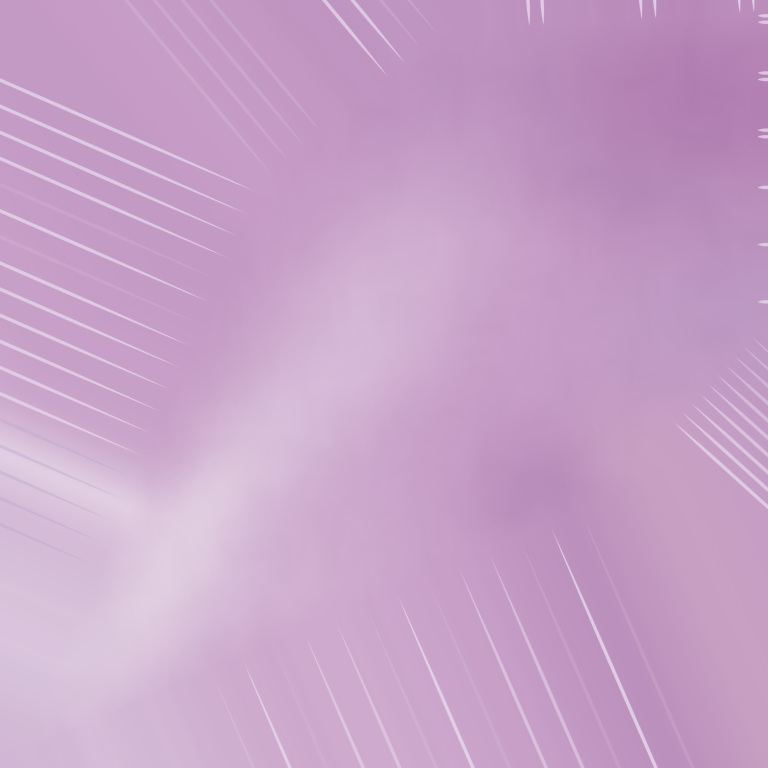
Reproduce this background procedurally as a Shadertoy shader.

```glsl
const vec2 LEFT = vec2(-0.917, 0.400);
const vec2 BOTTOM = vec2(0.400, -0.917);
const vec2 RIGHT = vec2(0.742, -0.670);
const vec2 UPPER_LEFT = vec2(-0.640, 0.768);
const vec2 TOP = vec2(-0.060, 0.998);
const vec2 SIDE = vec2(1.0, 0.0);

// Layered, folded sines for the brushed texture
float brushNoise(vec2 p) {
    float sum = 0.0, amp = 0.5;
    for (int i = 0; i < 5; i++) {
        p = mat2(0.8, 0.6, -0.6, 0.8) * p * 1.8 + 1.3;
        p += 0.6 * sin(p.yx * 1.3);
        sum += amp * sin(p.x) * sin(p.y);
        amp *= 0.6;
    }
    return sum;
}

// Soft rotated ellipse
float blob(vec2 p, vec2 center, float angle, vec2 radii) {
    float c = cos(angle), s = sin(angle);
    vec2 q = mat2(c, -s, s, c) * (p - center) / radii;
    return exp(-dot(q, q));
}

// Pulls a point back to a half plane, so colour beyond it is stretched
vec2 pull(vec2 p, vec2 dir, float start) {
    return p - dir * max(dot(p, dir) - start, 0.0);
}

// Parallel tapered strokes: x is coverage, y is the stroke index
vec2 hatch(vec2 p, vec2 dir, float start, float first, float gap, float taper) {
    float along = dot(p, dir) - start;
    float across = dot(p, vec2(-dir.y, dir.x)) - first;
    float index = round(across / gap);
    float width = 0.0022 * smoothstep(-0.3 * taper, taper, along);
    float blur = 0.8 / iResolution.y;
    float line = 1.0 - smoothstep(width - blur, width + blur, abs(across - index * gap));
    return vec2(line * smoothstep(0.0, 0.2 * taper, along), index);
}

float within(float i, float low, float high) {
    return step(low - 0.5, i) * step(i, high + 0.5);
}

vec3 paint(vec2 p) {
    vec2 q = p + 0.016 * vec2(brushNoise(p * 8.0), brushNoise(p * 8.0 + 5.0));
    vec3 col = vec3(0.775, 0.612, 0.775);

    // Cool and rosy areas on the right
    col = mix(col, vec3(0.79, 0.635, 0.765), 0.8 * blob(q, vec2(0.84, 0.40), 0.0, vec2(0.11, 0.09)));
    col = mix(col, vec3(0.73, 0.60, 0.76), 0.8 * blob(q, vec2(0.96, 0.61), 0.3, vec2(0.19, 0.10)));

    // Plum shadows
    col = mix(col, vec3(0.735, 0.57, 0.745), 0.6 * blob(q, vec2(0.54, 0.88), 0.7, vec2(0.14, 0.09)));
    col = mix(col, vec3(0.72, 0.55, 0.73), 0.8 * blob(q, vec2(0.72, 0.87), 0.0, vec2(0.19, 0.13)));
    col = mix(col, vec3(0.69, 0.49, 0.69), 0.95 * blob(q, vec2(0.92, 0.87), 0.0, vec2(0.20, 0.14)));
    col = mix(col, vec3(0.70, 0.53, 0.71), 0.6 * blob(q, vec2(0.86, 0.74), -0.3, vec2(0.18, 0.06)));
    col = mix(col, vec3(0.71, 0.54, 0.72), 0.85 * blob(q, vec2(0.70, 0.36), 0.3, vec2(0.09, 0.08)));
    col = mix(col, vec3(0.74, 0.58, 0.75), 0.6 * blob(q, vec2(0.27, 0.61), 1.16, vec2(0.09, 0.06)));

    // Pale diagonal plume
    col = mix(col, vec3(0.83, 0.71, 0.83), 0.75 * blob(q, vec2(0.35, 0.22), 0.5, vec2(0.21, 0.10)));
    col = mix(col, vec3(0.84, 0.73, 0.85), 0.8 * blob(q, vec2(0.47, 0.56), 0.95, vec2(0.25, 0.11)));
    col = mix(col, vec3(0.83, 0.75, 0.85), 0.95 * blob(q, vec2(0.07, 0.14), 1.0, vec2(0.20, 0.12)));
    col = mix(col, vec3(0.88, 0.81, 0.88), blob(q, vec2(0.235, 0.275), 0.95, vec2(0.25, 0.075)));
    col = mix(col, vec3(0.88, 0.81, 0.885), 0.95 * blob(q, vec2(0.16, 0.345), 1.16, vec2(0.05, 0.06)));
    return col + 0.009 * brushNoise(p * vec2(24.0, 18.0));
}

void mainImage(out vec4 fragColor, in vec2 fragCoord) {
    vec2 uv = fragCoord / iResolution.xy;

    // Painted polygon with its rim stretched outward
    vec2 p = pull(uv, UPPER_LEFT, 0.364);
    p = pull(p, LEFT, -0.0139);
    p = pull(p, BOTTOM, -0.007);
    p = pull(p, RIGHT, 0.346);
    p = pull(p, TOP, 0.922);
    p = pull(p, SIDE, 0.986);
    vec3 col = paint(p);
    vec3 pale = vec3(0.90, 0.84, 0.92);

    // Left strokes, turning violet over the pale band
    vec2 h = hatch(uv, LEFT, -0.0139, -0.8214, 0.0312, 0.20);
    float faint = within(h.y, 4.0, 4.0) + within(h.y, 6.0, 6.0);
    float strength = within(h.y, 0.0, 17.0) * mix(0.8, 0.15, faint);
    float violet = step(12.5, h.y);
    col = mix(col, mix(pale, vec3(0.75, 0.67, 0.81), violet), h.x * strength * (1.0 - 0.4 * violet));

    // Bottom strokes of varied strength
    h = hatch(uv, BOTTOM, -0.007, 0.827, 0.0437, 0.20);
    strength = within(-h.y, 0.0, 12.0) * (0.47 + 0.4 * cos(2.5 * (h.y + 1.0)));
    col = mix(col, pale, h.x * strength);

    // Right strokes, fading upward
    h = hatch(uv, RIGHT, 0.346, 0.922, 0.0167, 0.08);
    col = mix(col, pale, h.x * within(h.y, 0.0, 9.0) * (0.8 - 0.05 * h.y));

    // Upper left strokes, with one bright pair
    h = hatch(uv, UPPER_LEFT, 0.364, -0.766, 0.0283, 0.10);
    strength = 0.2 * within(-h.y, 0.0, 10.0) * step(1.5, abs(h.y + 5.0));
    col = mix(col, pale, h.x * (strength + 0.6 * within(-h.y, 7.0, 8.0)));

    // Short marks along the top and right borders
    h = hatch(uv, TOP, 0.922, -0.746, 0.0183, 0.03);
    col = mix(col, pale, 0.85 * h.x * within(-h.y, 0.0, 16.0) * step(mod(-h.y, 7.5), 1.6));
    for (int i = 0; i < 2; i++) {
        h = hatch(uv, SIDE, 0.986, 0.607 - 0.0085 * float(i), 0.0745, 0.01);
        col = mix(col, pale, 0.8 * h.x * within(h.y, 3.0 * float(i), 5.0));
    }
    fragColor = vec4(col, 1.0);
}
```
